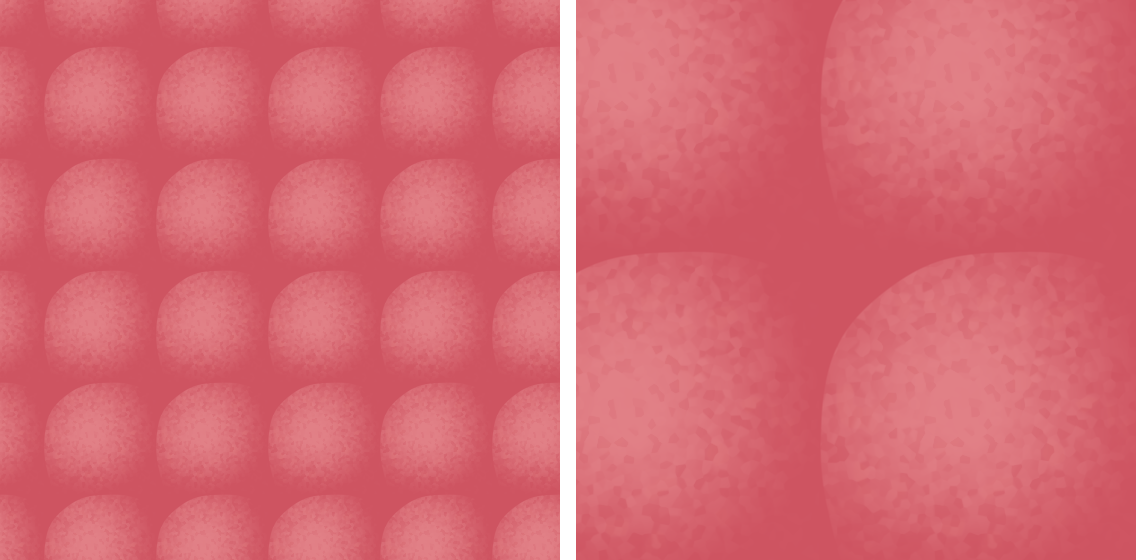
Left: the whole. Right: its middle third, enlarged.
Give the GLSL for this pattern, as a WebGL 1 fragment shader.

```glsl
precision highp float;
// Soft rounded bumps on a five by five grid, lit from the upper left.
// Each is a lopsided ellipse, crisp above and left, fading below and right,
// with its shading mottled by cellular dabs that wrap inside each repeat.

uniform vec2 u_resolution;

vec3 hash3(vec2 p) {
  vec3 h = vec3(dot(p, vec2(127.1, 311.7)), dot(p, vec2(269.5, 183.3)),
                dot(p, vec2(113.5, 271.9)));
  return fract(sin(h) * 43758.55);
}

// Smooth cellular noise in -0.5..0.5: each scattered seed paints its own tone.
float dabs(vec2 p, float count, float salt) {
  p *= count;
  vec2 base = floor(p);
  float tone = 0.0;
  float total = 0.0;
  for (int j = -1; j <= 1; j++) {
    for (int i = -1; i <= 1; i++) {
      vec2 cell = base + vec2(float(i), float(j));
      vec3 seed = hash3(mod(cell, count) + salt);
      vec2 offset = cell + seed.xy - p;
      float weight = exp(-12.0 * dot(offset, offset));
      tone += weight * seed.z;
      total += weight;
    }
  }
  return tone / total - 0.5;
}

// Coverage of the bump: a full ellipse, longer to the right and below.
float bumpMask(vec2 q, float pixel) {
  vec2 d = q - vec2(0.57, 0.52);
  vec2 radii = vec2(d.x < 0.0 ? 0.565 : 0.70, d.y < 0.0 ? 0.515 : 0.86);
  vec2 powers = pow(abs(d / radii) + 0.0001, vec2(2.12));
  float radius = pow(powers.x + powers.y, 1.0 / 2.12);
  float wobble = 0.005 * sin(9.0 * atan(d.y, d.x) + 0.6);
  float inside = (1.0 - radius + wobble) * 0.55;
  float soft = 0.5 * pixel + 0.002;
  return smoothstep(-soft, soft, inside);
}

// Broad highlight that falls off faster to the right and below.
float highlight(vec2 q) {
  vec2 d = q - vec2(0.43, 0.48);
  d *= vec2(d.x < 0.0 ? 0.87 : 1.0, d.y < 0.0 ? 0.77 : 1.08);
  float fall = clamp((length(d) - 0.08) / 0.49, 0.0, 1.0);
  return 1.0 - mix(fall, smoothstep(0.0, 1.0, fall), 0.4);
}

void main() {
  vec2 uv = gl_FragCoord.xy / u_resolution;
  float pixel = 5.0 / min(u_resolution.x, u_resolution.y);

  // Position within one repeat, measured right and down from its corner
  vec2 q = fract(vec2(uv.x, 1.0 - uv.y) * 5.0 - vec2(0.39, 0.41));

  // Mottling, strongest in the midtones, with sparse darker dabs on top
  float fine = dabs(q, 38.0, 3.0);
  float coarse = dabs(q, 19.0, 57.0);
  float mottle = 0.38 * fine + 0.16 * coarse;
  float light = highlight(q);
  light += mottle * (0.16 + 2.6 * light * (1.0 - light));
  light -= 0.14 * smoothstep(0.2, 0.4, -fine) * light;
  light = clamp(light * bumpMask(q, pixel), 0.0, 1.0);

  // Rose tones, with a faint warm tint in some of the shaded dabs
  vec3 color = mix(vec3(0.808, 0.328, 0.380), vec3(0.882, 0.500, 0.525), light);
  float warm = smoothstep(0.2, 0.45, coarse) * light * (1.0 - light);
  color += warm * vec3(0.01, 0.01, -0.02);

  gl_FragColor = vec4(color, 1.0);
}
```
